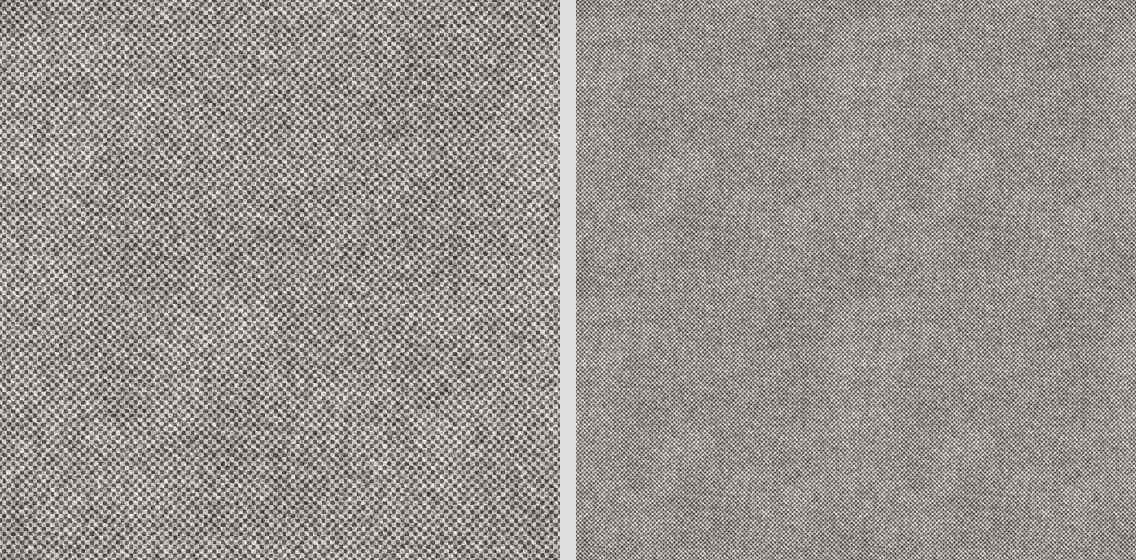
Left, the tile; right, the same tile 2 across and 2 down.
Give the GLSL for this texture, as a WebGL 2 fragment shader.

```glsl
#version 300 es
precision highp float;
// Two-tone woven cloth: 64 by 64 repeats of a small dark and light check.
// A signed checker distance is roughened by wrapping noise, then shaded with
// slanted fibre grain, yarn variation and faint cloudy wear.
uniform vec2 u_resolution;
out vec4 fragColor;

const float REPEATS = 64.0;

// Integer hash of a lattice cell, from 0 to 1
float hash(vec2 cell, uint seed) {
  uvec2 k = uvec2(cell) * uvec2(1597u, 3571u) + seed * 7919u;
  uint h = (k.x ^ (k.y * 40503u)) * 73471u;
  h = (h ^ (h >> 15)) * 48271u;
  h = (h ^ (h >> 13)) * 69621u;
  return float((h ^ (h >> 16)) & 65535u) / 65535.0;
}

// Value noise that wraps after a whole number of cells
float noise(vec2 p, vec2 period, uint seed) {
  vec2 i = floor(p), f = fract(p);
  f = f * f * (3.0 - 2.0 * f);
  vec2 a = mod(i, period), b = mod(i + 1.0, period);
  return mix(mix(hash(a, seed), hash(vec2(b.x, a.y), seed), f.x),
             mix(hash(vec2(a.x, b.y), seed), hash(b, seed), f.x), f.y);
}

// Noise centred on zero over the unit tile
float grain(vec2 uv, vec2 period, uint seed) {
  return noise(uv * period, period, seed) - 0.5;
}

// Signed distance to the check edges: positive in light squares
float checker(vec2 p) {
  vec2 d = abs(fract(p) - 0.5) - 0.25;
  return min(abs(d.x), abs(d.y)) * sign(d.x * d.y);
}

void main() {
  vec2 uv = gl_FragCoord.xy / u_resolution;
  float pixel = REPEATS / min(u_resolution.x, u_resolution.y);

  // Check with frayed edges, light yarn slightly wider than dark
  vec2 fray = vec2(grain(uv, vec2(256.0), 1u), grain(uv, vec2(256.0), 2u));
  float edge = checker(uv * REPEATS + 0.14 * fray) + 0.022;
  float soft = max(0.07, 0.6 * pixel);
  float light = smoothstep(-soft, soft, edge);

  // Slanted fibres, fine flecks and uneven yarns
  vec2 slant = vec2(uv.x + uv.y, uv.y - uv.x);
  float fibre = grain(slant, vec2(240.0, 130.0), 3u);
  float fleck = grain(uv, vec2(384.0), 4u);
  float yarn = hash(floor(uv * REPEATS * 2.0), 5u) - 0.5;
  float streak = grain(uv, vec2(16.0, 128.0), 6u) + grain(uv, vec2(128.0, 16.0), 7u);

  // Soft cloudy wear across the whole cloth
  float wear = 0.0;
  for (int i = 0; i < 4; i++) {
    float cells = 5.0 * exp2(float(i));
    wear += grain(uv, vec2(cells), 10u + uint(i)) * pow(0.75, float(i));
  }

  float tone = mix(0.345, 0.745, light);
  tone += mix(0.19, 0.27, light) * fibre + mix(0.17, 0.25, light) * fleck;
  tone += 0.05 * yarn + 0.035 * streak + 0.055 * wear;
  tone = clamp(tone, 0.19, 0.93);

  // Warm grey tint
  fragColor = vec4(tone + vec3(0.010, -0.002, -0.011), 1.0);
}
```
